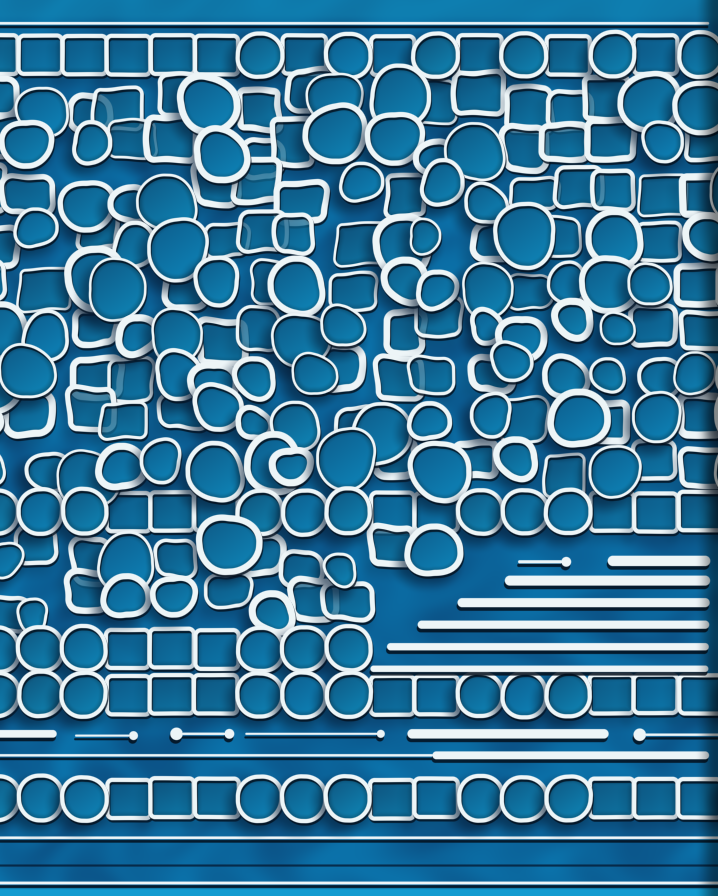
Reproduce this pattern procedurally as a WebGL 1 fragment shader.

```glsl
precision highp float;
uniform vec2 u_resolution;

const vec3 NAVY = vec3(0.02, 0.11, 0.21);
const vec3 SLATE = vec3(0.06, 0.30, 0.45);
const vec3 SEA = vec3(0.03, 0.36, 0.62);
const vec3 TEAL = vec3(0.06, 0.53, 0.71);
const vec3 CHALK = vec3(0.93, 0.96, 0.97);
const vec2 PITCH = vec2(0.0491, 0.051);
const vec2 FIRST = vec2(-0.004, 0.0612);

float hash(vec2 s) {
  return fract(sin(dot(s, vec2(41.3, 289.1))) * 43758.5);
}

float cover(float d) {
  float aa = 0.8 / u_resolution.y;
  return 1.0 - smoothstep(-aa, aa, d);
}

// Layered sines, bent by one another
float mottle(vec2 p) {
  vec2 w = p + 0.02 * sin(p.yx * vec2(47.0, 39.0));
  return 0.5 + 0.25 * sin(w.x * 31.0 + 2.0 * sin(w.y * 23.0))
             + 0.25 * sin(w.y * 58.0 + 2.0 * sin(w.x * 44.0));
}

// Rounded box with a hand-drawn outline
float cellDistance(vec2 q, vec2 extent, float corner, float seed, float wobble) {
  vec2 b = abs(q) - extent + corner;
  float a = atan(q.y, q.x + 0.00001);
  float wave = sin(2.0 * a + seed * 40.0) + 0.6 * sin(3.0 * a + seed * 70.0);
  return length(max(b, 0.0)) + min(max(b.x, b.y), 0.0) - corner + wobble * wave;
}

// Soft shadow, shaded bowl, dark rim, chalk outline
vec3 paintCell(vec3 col, vec2 q, vec2 extent, float corner, float seed,
               float wobble, float stroke, float solid) {
  float d = cellDistance(q, extent, corner, seed, wobble);
  float cast_d = cellDistance(q + vec2(0.007, 0.009), extent, corner, seed, wobble);
  float rim = cellDistance(q + vec2(-0.001, 0.0026), extent, corner, seed, wobble);
  float shade = 1.0 - smoothstep(-0.008, 0.015, cast_d);
  col = mix(col, NAVY, shade * mix(0.22, 0.6, solid));
  float light = 0.62 + 0.42 * dot(q / extent, vec2(0.5, -0.7));
  vec3 bowl = mix(SLATE, TEAL, clamp(light + 0.25 * (seed - 0.4), 0.0, 1.0));
  bowl = mix(bowl, SEA, 0.3 * seed);
  bowl *= 0.72 + 0.28 * smoothstep(0.0, 0.009, -d);
  col = mix(col, bowl, cover(d) * mix(0.7, 1.0, solid));
  col = mix(col, NAVY * 0.5, 0.8 * cover(abs(rim) - stroke));
  return mix(col, CHALK, cover(abs(d) - stroke));
}

// Horizontal bar with optional beads on its ends
vec3 paintBar(vec3 col, vec2 p, vec2 span, float y, float w, vec2 beads) {
  for (int i = 0; i < 2; i++) {
    vec2 q = p + (i == 0 ? vec2(0.001, 0.004) : vec2(0.0));
    float d = length(vec2(q.x - clamp(q.x, span.x, span.y), q.y - y)) - w;
    d = min(d, length(q - vec2(span.x, y)) - beads.x);
    d = min(d, length(q - vec2(span.y, y)) - beads.y);
    col = mix(col, i == 0 ? NAVY * 0.5 : CHALK, cover(d) * (i == 0 ? 0.85 : 1.0));
  }
  return col;
}

// Rightmost reach of each row of cells; negative leaves it empty
float rowReach(float row) {
  if (row < -0.5 || row > 16.5 || abs(row - 15.0) < 0.5) return -1.0;
  if (row < 10.5 || row > 13.5) return 0.9;
  return row < 11.5 ? 0.52 : 0.42;
}

vec3 paintCells(vec3 col, vec2 p) {
  vec2 base = floor((vec2(p.x, 1.0 - p.y) - FIRST) / PITCH + 0.5);
  for (int layer = 0; layer < 2; layer++)
  for (int j = -2; j <= 2; j++)
  for (int i = -2; i <= 2; i++) {
    vec2 id = base + vec2(float(i), float(j));
    vec2 c = FIRST + PITCH * id;
    if (c.x > rowReach(id.y)) continue;
    c.y += 0.014 * step(15.5, id.y);
    float seed = hash(id), size = hash(id + 7.3);
    bool strip = id.y < 0.5 || id.y > 12.5 || abs(id.y - 10.0) < 0.5;
    float chaos = strip ? 0.06 : 1.0 - 0.5 * smoothstep(0.6, 0.68, c.x);
    float disc = step(0.46, seed);
    if (strip) disc = step(0.5, fract((id.x - 2.5) / 5.6));
    if (id.y < 0.5) disc = step(5.5, id.x) * (1.0 - mod(id.x, 2.0));
    if (abs(disc - float(layer)) > 0.5) continue;
    c += chaos * 0.031 * (vec2(hash(id + 3.1), hash(id + 5.7)) - 0.5);
    vec2 extent = vec2(0.0243, 0.0215);
    if (disc > 0.5) extent = vec2(strip ? 0.0245 : mix(0.017, 0.034, size));
    else extent *= 1.0 + chaos * 0.35 * (vec2(size, hash(id + 9.2)) - 0.5);
    float corner = disc > 0.5 ? extent.x * 0.92 : mix(0.005, 0.016, chaos * seed * 2.0);
    float stroke = strip ? 0.0024 : mix(0.0014, 0.0042, hash(id + 1.9));
    col = paintCell(col, p - vec2(c.x, 1.0 - c.y), extent, corner, seed,
                    0.0014 * (chaos + 0.3 * disc), stroke, disc);
  }
  return col;
}

void main() {
  vec2 p = gl_FragCoord.xy / u_resolution.y;
  float m = mottle(p);

  // Mottled ground, brighter along the top and bottom bands
  vec3 col = mix(SEA, mix(SLATE, TEAL, m), 0.5);
  col = mix(col, TEAL, 0.6 * smoothstep(0.965, 0.985, p.y));
  col = mix(col, TEAL * 1.15, 1.0 - smoothstep(0.006, 0.012, p.y));

  // Long rules across the page
  col = paintBar(col, p, vec2(-0.1, 0.79), 0.974, 0.0015, vec2(0.0));
  col = paintBar(col, p, vec2(-0.1, 0.9), 0.065, 0.0015, vec2(0.0));
  col = paintBar(col, p, vec2(-0.1, 0.9), 0.0145, 0.0016, vec2(0.0));
  col = mix(col, NAVY, 0.8 * cover(abs(p.y - 0.034) - 0.0012));

  col = paintCells(col, p);

  // Stair of bars at the right
  for (int i = 0; i < 5; i++) {
    float k = float(i);
    float left = 0.417 + 0.152 * pow(1.0 - k / 4.0, 1.5);
    col = paintBar(col, p, vec2(left, 0.787), 0.352 - 0.0246 * k,
                   0.0056 - 0.0005 * k, vec2(0.0));
  }
  col = paintBar(col, p, vec2(0.58, 0.632), 0.373, 0.0018, vec2(0.0, 0.0055));
  col = paintBar(col, p, vec2(0.684, 0.787), 0.374, 0.0058, vec2(0.0));

  // Beaded line between the two lowest rows
  col = paintBar(col, p, vec2(-0.02, 0.059), 0.181, 0.0043, vec2(0.0));
  col = paintBar(col, p, vec2(0.085, 0.149), 0.179, 0.0012, vec2(0.0, 0.005));
  col = paintBar(col, p, vec2(0.197, 0.256), 0.181, 0.0014, vec2(0.007, 0.0055));
  col = paintBar(col, p, vec2(0.275, 0.425), 0.181, 0.0012, vec2(0.0, 0.0045));
  col = paintBar(col, p, vec2(0.46, 0.674), 0.181, 0.0053, vec2(0.0));
  col = paintBar(col, p, vec2(0.714, 0.82), 0.18, 0.0014, vec2(0.007, 0.0));
  col = paintBar(col, p, vec2(-0.02, 0.482), 0.157, 0.0014, vec2(0.0));
  col = paintBar(col, p, vec2(0.487, 0.787), 0.157, 0.0044, vec2(0.0));

  // Dark right margin
  col *= 1.0 - 0.45 * smoothstep(0.775, 0.8, p.x);
  gl_FragColor = vec4(col, 1.0);
}
```
